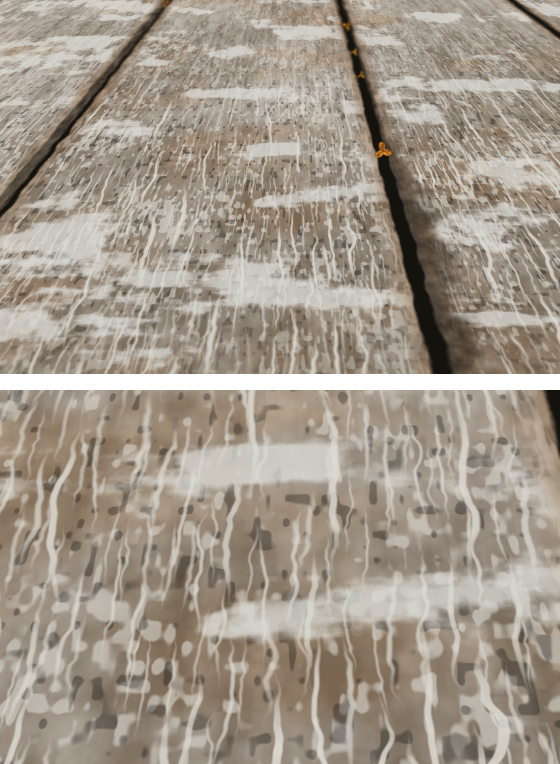
Top: the whole. Bottom: its middle third, enlarged.
Write a WebGL 1 fragment shader that draws this texture.

```glsl
precision highp float;
// Weathered deck boards running away from the viewer, split by dark gaps.
// Each point is projected onto the deck; layered noise and tapered wiggly
// segments give stains, worn paint and pale cracks, softened away from focus.

uniform vec2 u_resolution;

float hash(vec2 p) {
  return fract(sin(dot(p, vec2(127.1, 311.7))) * 43758.5453);
}

float noise(vec2 p) {
  vec2 i = floor(p), f = fract(p);
  f = f * f * (3.0 - 2.0 * f);
  return mix(mix(hash(i), hash(i + vec2(1.0, 0.0)), f.x),
             mix(hash(i + vec2(0.0, 1.0)), hash(i + 1.0), f.x), f.y);
}

float fbm(vec2 p) {
  float sum = 0.0, amp = 0.5;
  for (int i = 0; i < 5; i++) {
    sum += amp * noise(p);
    p = p * 2.03 + vec2(17.3, 9.1);
    amp *= 0.5;
  }
  return sum / 0.97;
}

// One wiggly, tapered crack per cell; blur is in cell widths.
float cracks(vec2 p, float blur, float seed) {
  p.x += 0.9 * noise(p * vec2(0.35, 1.3) + seed);
  float column = floor(p.x);
  p.y += 5.0 * hash(vec2(column, seed));
  vec2 cell = vec2(column, floor(p.y) + seed * 13.0);
  float along = fract(p.y);
  float center = 0.35 + 0.3 * hash(cell)
    + 0.34 * (noise(vec2(column * 7.0, p.y * 5.0)) - 0.5)
    + 0.12 * (noise(vec2(column * 3.0, p.y * 17.0)) - 0.5);
  float taper = smoothstep(0.0, 0.3, along) * smoothstep(1.0, 0.6, along);
  float halfWidth = 0.085 * taper * (0.6 + 0.7 * hash(cell + 4.7));
  float line = 1.0 - smoothstep(halfWidth - blur, halfWidth + blur, abs(fract(p.x) - center));
  return line * taper * step(0.3, hash(cell + 9.2)) * min(1.0, 0.16 / (blur + 0.04));
}

void main() {
  vec2 uv = gl_FragCoord.xy / u_resolution;

  // Deck projection: boards meet at a vanishing point above the canvas
  float depth = 1.42 - uv.y;
  float across = (uv.x - 0.527) / depth;
  float along = log(depth);
  vec2 deck = vec2(across, along);
  float board = (across + 0.54) / 0.73;
  float gapIndex = floor(board + 0.5);
  float plank = floor(board);
  vec2 grain = deck + plank * vec2(3.7, 5.3);

  // Depth of field, sharpest a little below the middle
  float defocus = smoothstep(0.12, 0.6, abs(uv.y - 0.45));
  float blur = 0.7 / u_resolution.x + 0.0006 + 0.0035 * defocus;

  // Bare wood: broad stains and lengthwise grain
  float stain = fbm(grain * vec2(4.0, 6.0));
  float streak = fbm(grain * vec2(55.0, 7.0) + 3.0);
  float mottle = fbm(grain * vec2(45.0, 38.0) + 8.0);
  float tone = 0.42 + 0.9 * (stain - 0.5) + 0.7 * (streak - 0.5)
    + 0.8 * (mottle - 0.5) + 0.2 * smoothstep(0.55, 1.0, uv.y);
  vec3 color = mix(vec3(0.48, 0.43, 0.37), vec3(0.74, 0.71, 0.67), clamp(tone, 0.0, 1.0));
  float warmth = smoothstep(0.45, 0.75, fbm(grain * vec2(5.0, 9.0) + 21.0));
  color *= mix(vec3(1.0), vec3(1.0, 0.93, 0.85), warmth);

  // Fine flakes of paint, dense in irregular areas
  float cover = fbm(grain * vec2(7.0, 9.0) + 31.0);
  float flake = noise(grain * vec2(190.0, 60.0)) * 0.6 + noise(grain * vec2(95.0, 110.0)) * 0.4;
  float flakes = smoothstep(0.54, 0.72, flake + 0.7 * (cover - 0.5));
  color = mix(color, vec3(0.84, 0.83, 0.80), flakes * mix(0.62, 0.28, defocus));
  float pit = smoothstep(0.69, 0.85, noise(grain * vec2(150.0, 80.0) + 50.0));
  color *= 1.0 - 0.3 * pit * (1.0 - 0.7 * defocus);

  // Pale cracks at three scales
  float crack = 0.0;
  for (int i = 0; i < 3; i++) {
    float k = float(i);
    float density = 32.0 + 17.0 * k;
    vec2 cellPos = grain * vec2(density, 4.0 + 2.5 * k);
    crack = max(crack, cracks(cellPos, blur * density / depth, k + 1.0) * (1.0 - 0.15 * k));
  }
  color = mix(color, vec3(0.87, 0.86, 0.83), 0.85 * crack);

  // Broad worn patches, flattened by perspective and commoner far away
  float patches = fbm(grain * vec2(5.0, 15.0) + 70.0) + 0.22 * (mottle - 0.5);
  float wear = smoothstep(0.60, 0.73, patches + 0.06 * uv.y);
  color = mix(color, vec3(0.86, 0.86, 0.84), 0.75 * wear);

  // Brown, eroded board edges; the near right board is worn most
  float ragged = fbm(deck * vec2(40.0, 28.0)) - 0.5;
  float edge = board - gapIndex + 0.016 * ragged;
  float rim = 1.0 - smoothstep(0.02, 0.075, abs(edge) + 0.04 * ragged);
  color = mix(color, vec3(0.52, 0.42, 0.32) * (0.75 + 0.6 * mottle), 0.65 * rim);
  float erosion = step(0.5, gapIndex) * step(0.0, edge) * smoothstep(0.75, 0.5, uv.y)
    * (1.0 - smoothstep(0.03, 0.11, edge + 0.07 * ragged));
  color = mix(color, vec3(0.30, 0.25, 0.20) * (0.4 + 1.2 * mottle), 0.8 * erosion);

  // Gap: a lit side face next to deep shadow
  float soft = blur / (0.73 * depth) + 0.002;
  float facing = gapIndex > 0.5 ? 1.0 : -1.0;
  float side = edge * facing;
  float slot = 1.0 - smoothstep(0.024 - soft, 0.024 + soft, abs(edge));
  float face = smoothstep(-soft, soft, side - (gapIndex > 0.5 ? 0.012 : -0.008));
  vec3 faceColor = vec3(0.36, 0.32, 0.27) * (0.4 + 0.9 * mottle);
  color = mix(color, mix(vec3(0.08, 0.07, 0.05), faceColor, face), slot);

  // Dry leaf scraps caught along the gaps, one larger than the rest
  for (int i = 0; i < 5; i++) {
    float k = float(i);
    float y = i == 0 ? 0.596 : 0.73 + 0.07 * k - 0.005 * k * hash(vec2(k, 2.0));
    float gap = i == 4 ? 0.0 : 1.0;
    float x = 0.527 + (gap * 0.73 - 0.54) * (1.42 - y);
    float size = i == 0 ? 0.015 : 0.006 + 0.003 * hash(vec2(k, 5.0));
    vec2 q = (uv - vec2(x, y)) * vec2(1.0, 0.667);
    float radius = size * (0.75 + 0.35 * cos(3.0 * atan(q.y, q.x + 0.0001) + k + 1.0));
    float leaf = 1.0 - smoothstep(radius - blur, radius + blur, length(q));
    vec3 leafColor = mix(vec3(0.50, 0.25, 0.06), vec3(0.88, 0.60, 0.20), noise(q * 260.0 + k));
    color = mix(color, leafColor, leaf * (i == 0 ? 1.0 : 0.75));
  }

  gl_FragColor = vec4(color, 1.0);
}
```
